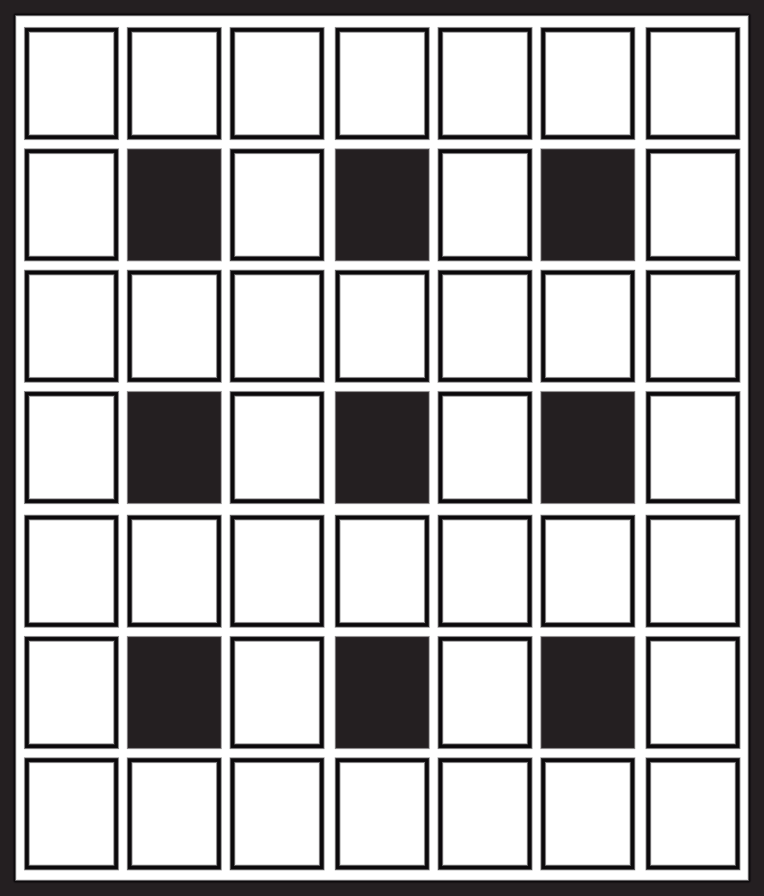
Write a Shadertoy shader that draws this pattern.

```glsl
// A framed white panel with a 7 by 7 grid of outlined boxes, every second one solid black.

const vec2 SHEET = vec2(327.0, 384.0);          // design units across the canvas
const vec2 PANEL_HALF = vec2(156.75, 185.25);
const vec2 GRID_START = vec2(10.5, 11.8);       // top left corner of the first box
const vec2 PITCH = vec2(133.0 / 3.0, 313.0 / 6.0);
const vec2 BOX_SIZE = vec2(40.2, 48.0);
const float LAST_CELL = 6.0;
const float LINE_WIDTH = 2.0;

const vec3 PAPER = vec3(1.0);
const vec3 INK = vec3(0.14, 0.12, 0.13);
const vec3 LINE_INK = vec3(0.045, 0.035, 0.045);

// Signed distance to a box, negative inside
float boxDistance(vec2 p, vec2 halfSize) {
    vec2 d = abs(p) - halfSize;
    return length(max(d, 0.0)) + min(max(d.x, d.y), 0.0);
}

// Coverage of the region where the distance is negative
float coverage(float dist, float softness) {
    return 1.0 - smoothstep(-softness, softness, dist);
}

// Column and row of the box nearest to a point
vec2 cellIndex(vec2 p, vec2 boxGap) {
    return clamp(floor((p - GRID_START + 0.5 * boxGap) / PITCH), 0.0, LAST_CELL);
}

// Box centre, snapped to whole units so the gaps vary slightly
vec2 cellCentre(vec2 cell) {
    vec2 corner = GRID_START + floor(cell * PITCH + vec2(0.2, 0.4));
    return corner + 0.5 * BOX_SIZE;
}

// True when both the column and the row are odd
bool isSolid(vec2 cell) {
    return all(greaterThan(mod(cell, 2.0), vec2(0.5)));
}

void mainImage(out vec4 fragColor, in vec2 fragCoord) {
    vec2 p = fragCoord / iResolution.xy * SHEET;
    p.y = SHEET.y - p.y;                        // rows count down from the top
    vec2 pixel = SHEET / iResolution.xy;
    float softness = max(0.6 * max(pixel.x, pixel.y), 0.55);

    // Frame with a darker rim beside the white panel
    float panel = boxDistance(p - 0.5 * SHEET, PANEL_HALF);
    vec3 frame = mix(LINE_INK, INK, smoothstep(0.4, 1.6, panel));
    vec3 color = mix(frame, PAPER, coverage(panel, softness));

    // Solid or outlined box
    vec2 cell = cellIndex(p, PITCH - BOX_SIZE);
    float box = boxDistance(p - cellCentre(cell), 0.5 * BOX_SIZE);
    bool solid = isSolid(cell);
    float outline = abs(box + 0.5 * LINE_WIDTH) - 0.5 * LINE_WIDTH;
    float shape = solid ? box : outline;
    color = mix(color, solid ? INK : LINE_INK, coverage(shape, softness));

    fragColor = vec4(color, 1.0);
}
```
